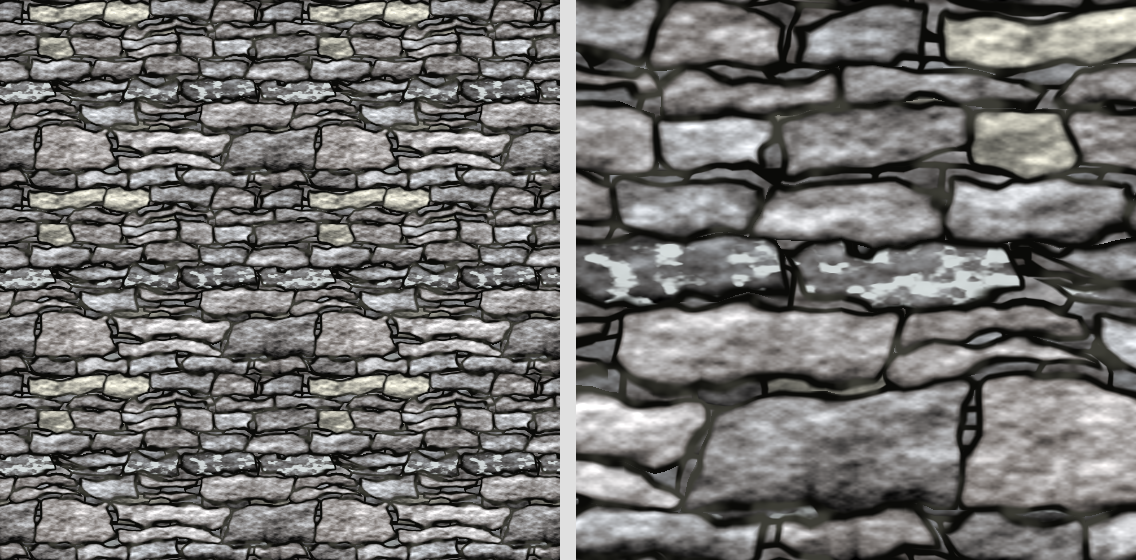
Left, the full canvas; right, a detail of the centre.
Give the GLSL for this texture, as a Shadertoy shader.

```glsl
const vec2 TILES = vec2(2.0, 3.0);
const float TILE_ASPECT = 1.5;
const int COURSES = 8;
const float COURSE_TOP[COURSES] = float[](0.09, 0.31, 0.45, 0.56, 0.68, 0.81, 0.88, 1.0);
const float COURSE_STONES[COURSES] = float[](5.0, 3.0, 4.0, 4.0, 5.0, 6.0, 4.0, 5.0);
const float LICHEN_COURSE = 3.0;

const vec3 GAP_DARK = vec3(0.04, 0.04, 0.03);
const vec3 GAP_EARTH = vec3(0.24, 0.24, 0.21);
const vec3 WARM_TINT = vec3(1.04, 0.985, 0.955);
const vec3 COOL_TINT = vec3(0.98, 1.0, 1.025);
const vec3 OLIVE_TINT = vec3(1.02, 1.01, 0.94);
const vec3 LICHEN = vec3(0.86, 0.89, 0.89);

struct Stone {
    float dist;   // signed distance to the outline, in tile heights
    vec2 local;   // -1..1 across the stone
    vec2 id;
};

float hash(vec2 p) {
    return fract(sin(dot(p, vec2(127.1, 311.7))) * 43758.5453);
}

float wrap(float k, float count) {
    return floor(mod(k + 0.5, count));
}

// Value noise that wraps after a whole number of cells; curve 0 gives flat facets
float noise(vec2 p, vec2 period, float curve) {
    vec2 i = floor(p), f = fract(p);
    f = mix(f, f * f * (3.0 - 2.0 * f), curve);
    vec2 a = floor(mod(i + 0.5, period)), b = floor(mod(i + 1.5, period));
    return mix(mix(hash(a), hash(vec2(b.x, a.y)), f.x),
               mix(hash(vec2(a.x, b.y)), hash(b), f.x), f.y);
}

float fbm(vec2 p, vec2 cells, int octaves, float curve) {
    float sum = 0.0, amp = 0.5, total = 0.0;
    for (int i = 0; i < octaves; i++) {
        sum += amp * noise(p * cells, cells, curve);
        total += amp;
        cells *= 2.0;
        amp *= 0.5;
    }
    return sum / total;
}

float roundedBox(vec2 q, vec2 halfSize, float radius) {
    vec2 e = abs(q) - halfSize + radius;
    return length(max(e, 0.0)) + min(max(e.x, e.y), 0.0) - radius;
}

// Slanted joint between two neighbours; v is the height within the course
float joint(float k, float count, float course, float v) {
    vec2 key = vec2(wrap(k, count), course);
    return k + 0.15 + 0.5 * hash(key + 3.7) + 0.28 * (hash(key + 9.2) - 0.5) * (v - 0.5);
}

Stone findStone(vec2 p) {
    int row = 0;
    for (int i = 0; i < COURSES - 1; i++) if (p.y > COURSE_TOP[i]) row = i + 1;
    float course = float(row), count = COURSE_STONES[row];
    float bottom = row == 0 ? 0.0 : COURSE_TOP[row - 1];
    float height = COURSE_TOP[row] - bottom;
    float v = (p.y - bottom) / height;

    float x = fract(p.x + hash(vec2(course, 5.3))) * count;
    float k = floor(x);
    if (x < joint(k, count, course, v)) k -= 1.0;
    float left = joint(k, count, course, v), right = joint(k + 1.0, count, course, v);
    vec2 id = vec2(wrap(k, count), course);

    // Some tall stones become two thin ones
    float low = 0.0, high = 1.0;
    if (hash(id + 17.0) < smoothstep(0.08, 0.2, height) * 0.65) {
        float cut = mix(0.38, 0.62, hash(id + 21.0));
        if (v > cut) { low = cut; id += 40.0; } else high = cut;
    }

    vec2 halfSize = 0.5 * vec2((right - left) / count * TILE_ASPECT, (high - low) * height);
    vec2 q = vec2((x - 0.5 * (left + right)) / count * TILE_ASPECT,
                  (v - 0.5 * (low + high)) * height);
    vec2 local = q / halfSize;
    vec2 corner = vec2(hash(id + 2.1) < 0.5 ? -1.0 : 1.0, hash(id + 3.3) < 0.4 ? -1.0 : 1.0);
    halfSize -= mix(0.002, 0.009, hash(id + 8.8));
    float radius = min(0.018, 0.55 * min(halfSize.x, halfSize.y));
    float d = roundedBox(q, halfSize, radius);

    // One corner is broken off along a slope
    vec2 slope = normalize(vec2(mix(0.12, 0.6, hash(id + 6.4)), 1.0));
    float bite = min(0.035, halfSize.x * slope.x * mix(0.1, 0.7, hash(id + 5.6)));
    d = max(d, dot(q * corner, slope) - dot(halfSize, slope) + bite);
    return Stone(d, local, id);
}

vec3 stoneColor(Stone s, vec2 p) {
    // Chipped faces lit from the upper left
    vec2 cells = vec2(15.0, 22.0), toLight = vec2(-0.007, 0.012);
    float relief = fbm(p, cells, 4, 0.3) - fbm(p + toLight, cells, 4, 0.3);
    float grain = fbm(p, vec2(54.0, 62.0), 3, 1.0) - 0.5;
    float stain = fbm(p, vec2(6.0, 9.0), 2, 1.0) - 0.5;
    float tone = mix(0.54, 0.74, hash(s.id + 1.3)) + 1.1 * relief + 0.48 * grain + 0.3 * stain;
    tone += 0.06 * s.local.y - 0.2 * smoothstep(-0.35, -1.0, s.local.y);
    tone *= mix(0.68, 1.0, smoothstep(0.0, -0.012, s.dist));

    vec3 tint = mix(WARM_TINT, COOL_TINT, 0.5 * hash(s.id + 4.9) + 0.5 * smoothstep(0.4, 0.75, tone));
    tint = mix(tint, OLIVE_TINT, step(0.84, hash(s.id + 7.7)));
    float speckle = smoothstep(0.47, 0.66, fbm(p, vec2(36.0, 52.0), 3, 1.0));
    float mossy = step(abs(mod(s.id.y, 40.0) - LICHEN_COURSE), 0.5) * step(0.4, hash(s.id + 12.6));
    return mix(tone * tint * (1.0 - 0.25 * mossy), LICHEN, 0.9 * speckle * mossy);
}

void mainImage(out vec4 fragColor, in vec2 fragCoord) {
    vec2 p = fract(fragCoord / iResolution.xy * TILES);
    float soft = max(0.004, 0.6 * TILES.y / iResolution.y);

    // Angular, ragged outlines
    vec2 bend = vec2(fbm(p, vec2(6.0, 5.0), 2, 0.0), fbm(p + 0.37, vec2(7.0, 6.0), 2, 0.0)) - 0.5;
    vec2 chip = vec2(fbm(p, vec2(27.0, 18.0), 2, 0.0), fbm(p + 0.61, vec2(27.0, 18.0), 2, 0.0)) - 0.5;
    vec2 bent = p + bend * vec2(0.04, 0.085) + chip * vec2(0.018, 0.026);
    Stone s = findStone(fract(bent));

    // Joints open and close along their length
    s.dist += 0.017 * smoothstep(0.38, 0.7, fbm(p + 0.23, vec2(13.0, 11.0), 2, 1.0));

    // Shadowed gaps with loose earth and small rubble
    float earth = smoothstep(0.45, 0.75, fbm(p, vec2(21.0, 16.0), 3, 1.0));
    vec3 color = mix(GAP_DARK, GAP_EARTH, earth);
    Stone rubble = findStone(fract(bent * 2.0 + 0.3));
    float fill = smoothstep(soft, -soft, rubble.dist + 0.004) * smoothstep(0.009, 0.017, s.dist);
    color = mix(color, 0.7 * stoneColor(rubble, p), fill);

    color = mix(color, stoneColor(s, p), smoothstep(soft, -soft, s.dist));
    fragColor = vec4(clamp(color, 0.0, 1.0), 1.0);
}
```
